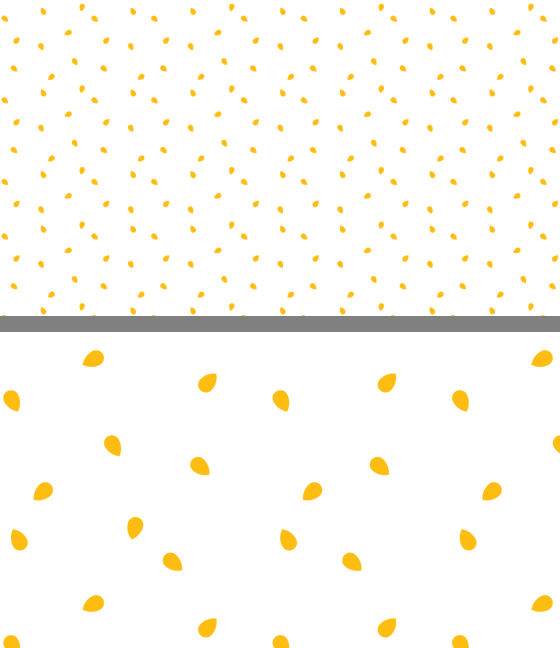
Top: the whole. Bottom: its middle third, enlarged.
Write a Shadertoy shader that draws this pattern.

```glsl
// Scattered amber seeds on white, in a repeating tile with one horizontal seam.

// Signed distance to a teardrop centred on its round end, tip along +x.
float teardrop(vec2 p, float radius, float tipLength) {
    float sideRadius = (tipLength * tipLength + radius * radius) / (2.0 * radius);
    return p.x < 0.0
        ? length(p) - radius
        : length(vec2(p.x, abs(p.y) + sideRadius - radius)) - sideRadius;
}

// Distance to the nearest wrapped copy of a seed at the given centre and angle.
float seed(vec2 p, vec2 centre, float angle, vec2 tile) {
    vec2 d = mod(p - centre + 0.5 * tile, tile) - 0.5 * tile;
    vec2 axis = vec2(cos(angle), sin(angle));
    vec2 local = vec2(dot(d, axis), axis.x * d.y - axis.y * d.x);
    return teardrop(local + vec2(1.7, 0.0), 3.55, 6.9);
}

void mainImage(out vec4 fragColor, in vec2 fragCoord) {
    // Layout units: 432 per canvas height, y running down from the top
    float unitsPerPixel = 432.0 / iResolution.y;
    vec2 p = vec2(fragCoord.x, iResolution.y - fragCoord.y) * unitsPerPixel;

    // The tiling starts afresh below the seam
    if (p.y > 297.8) p.y -= 297.8;

    // Seeds of one tile: centre and tip angle
    vec2 tile = vec2(204.5, 111.6);
    vec3 seeds[9] = vec3[9](
        vec3(7.0, 26.0, 0.71), vec3(59.0, 15.3, -2.05), vec3(23.0, 55.2, -0.82),
        vec3(56.5, 64.0, 1.11), vec3(19.5, 94.0, 0.72), vec3(70.0, 105.5, 2.43),
        vec3(112.0, 10.3, 1.82), vec3(93.0, 45.0, 2.68), vec3(102.5, 84.5, 1.04));

    float dist = 1e3;
    for (int i = 0; i < 9; i++) {
        vec2 centre = seeds[i].xy;
        dist = min(dist, seed(p, centre, seeds[i].z, tile));
        // The first six appear again three fifths of a tile along
        if (i < 6) {
            centre.x += 0.6 * tile.x;
            dist = min(dist, seed(p, centre, seeds[i].z, tile));
        }
    }

    // Amber over white with a softened edge
    float softness = 0.8 * unitsPerPixel;
    float coverage = 1.0 - smoothstep(-softness, softness, dist);
    fragColor = vec4(mix(vec3(1.0), vec3(1.0, 0.74, 0.07), coverage), 1.0);
}
```
